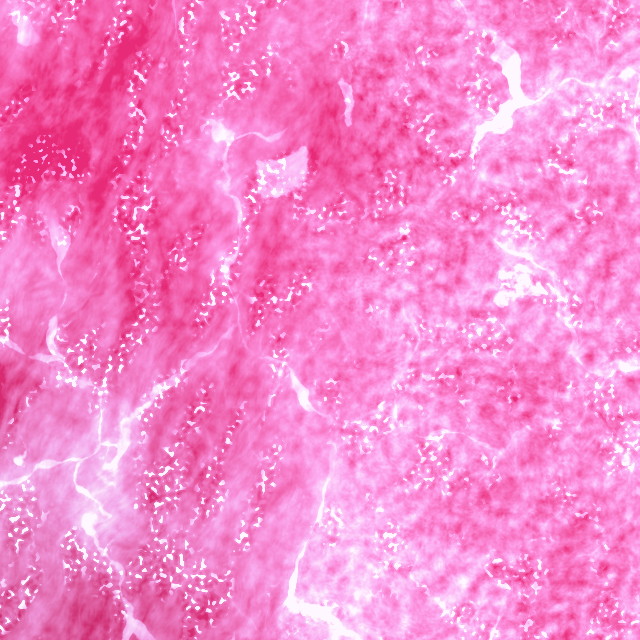
Write a WebGL 2 fragment shader that draws this texture.

```glsl
#version 300 es
precision highp float;
// Glossy pink tissue: fibrous folds on the left, crumpled membrane on the right,
// crossed by ragged pale veins and clusters of small wet glints.
// Layers of gradient noise and warped Voronoi edges add up to a tone on a colour ramp.

#define BASE_TONE 1.22
#define BROAD_GAIN 3.5
#define FIBRE_ANGLE 1.12
#define WARP 0.10
#define VEIN_CELLS vec2(3.7, 2.5)
#define VEIN_WIDTH 0.012
#define HALO_SIZE 0.022
#define FILAMENT_CELLS vec2(9.0, 7.0)
#define RELIEF 3.4
#define GRAIN 2.2
#define GLINT_SCALE 125.0
#define GLINT_GAIN 4.2

uniform vec2 u_resolution;
out vec4 fragColor;

const vec3 RAMP[7] = vec3[7](
    vec3(0.91, 0.17, 0.47), vec3(0.95, 0.33, 0.63), vec3(0.97, 0.45, 0.75),
    vec3(0.99, 0.56, 0.86), vec3(0.99, 0.69, 0.95), vec3(0.99, 0.82, 0.98),
    vec3(1.00, 0.97, 1.00));

// Integer hash of a lattice cell, two values in 0..1
vec2 hash2(vec2 cell) {
    const uint MUL = 1664525u;
    uvec2 v = uvec2(ivec2(cell)) * MUL + 1013904223u;
    for (int i = 0; i < 2; i++) {
        v.x += v.y * MUL;
        v.y += v.x * MUL;
        v ^= v >> 16u;
    }
    return vec2(v >> 8u) / float(1 << 24);
}

float corner(vec2 cell, vec2 offset) {
    return dot(hash2(cell) * 2.0 - 1.0, offset);
}

// Gradient noise, roughly -1..1
float noise(vec2 p) {
    vec2 c = floor(p), f = p - c;
    vec2 s = f * f * f * (f * (f * 6.0 - 15.0) + 10.0);
    vec2 e = vec2(1.0, 0.0);
    float low = mix(corner(c, f), corner(c + e, f - e), s.x);
    float high = mix(corner(c + e.yx, f - e.yx), corner(c + 1.0, f - 1.0), s.x);
    return 1.6 * mix(low, high, s.y);
}

float fbm(vec2 p) {
    float sum = 0.0, amp = 0.5;
    for (int i = 0; i < 4; i++) {
        sum += amp * noise(p);
        p = mat2(1.6, 1.2, -1.2, 1.6) * p + 7.3;
        amp *= 0.5;
    }
    return sum;
}

// Creased height field
float billow(vec2 p) {
    float sum = 0.0, amp = 0.6;
    for (int i = 0; i < 4; i++) {
        sum += amp * abs(noise(p));
        p = p * 2.03 + 5.7;
        amp *= 0.62;
    }
    return sum;
}

float emboss(vec2 p, vec2 light) {
    return billow(p) - billow(p + light);
}

// Distance to the nearest Voronoi border, in cell units
float cellEdge(vec2 p) {
    vec2 c = floor(p), f = p - c, nearest = vec2(0.0);
    float best = 9.0, edge = 9.0;
    for (int i = 0; i < 9; i++) {
        vec2 o = vec2(i % 3, i / 3) - 1.0;
        vec2 r = o + hash2(c + o) - f;
        if (dot(r, r) < best) { best = dot(r, r); nearest = r; }
    }
    for (int i = 0; i < 25; i++) {
        vec2 o = vec2(i % 5, i / 5) - 2.0;
        vec2 r = o + hash2(c + o) - f, d = r - nearest;
        if (dot(d, d) > 1e-4) edge = min(edge, dot(0.5 * (r + nearest), normalize(d)));
    }
    return edge;
}

void main() {
    vec2 p = gl_FragCoord.xy / min(u_resolution.x, u_resolution.y);
    float soft = max(0.0016, 0.7 / u_resolution.y);
    vec2 bend = vec2(fbm(p * 5.0 + 3.0), fbm(p * 5.0 + 31.0));
    vec2 w = p + WARP * bend;
    vec2 dir = vec2(cos(FIBRE_ANGLE), sin(FIBRE_ANGLE));
    vec2 g = p + 0.04 * bend;
    vec2 fibre = vec2(dot(g, dir), dot(g, vec2(-dir.y, dir.x)));
    float right = smoothstep(0.35, 0.65, p.x + 0.35 * bend.x);

    // Broad shading, fibre bands and embossed folds
    float tone = BASE_TONE + BROAD_GAIN * fbm(p * 2.6 + 11.0) + 0.9 * (right - 0.5);
    tone += 0.9 * (1.0 - right) * noise(fibre * vec2(3.5, 15.0));
    float strands = emboss(fibre * vec2(7.0, 17.0) + 2.0, vec2(0.1, -0.22));
    float crumple = emboss(g * 17.0 + 45.0, vec2(0.16, -0.2));
    tone += RELIEF * mix(0.75 * strands, crumple, right);
    float crease = 1.0 - smoothstep(0.0, 0.13, abs(noise(w * vec2(9.0, 8.0) + 50.0)));
    tone -= 0.8 * crease * smoothstep(-0.1, 0.4, noise(p * 6.0 + 70.0));
    tone += GRAIN * (0.6 + 0.6 * right) * fbm(p * 48.0);

    // Thin membrane filaments
    float ragged = fbm(p * 34.0 + 5.0);
    float thread = cellEdge(w * FILAMENT_CELLS + 20.0) / FILAMENT_CELLS.x + 0.003 * ragged;
    float threadMask = smoothstep(0.0, 0.5, noise(p * 7.0 + 90.0)) * (0.4 + 0.6 * right);
    tone += 1.7 * threadMask * exp(-max(thread, 0.0) / 0.004);

    // Main veins: swelling core, soft halo, a few loose patches
    float vein = cellEdge(w * VEIN_CELLS + 4.0) / VEIN_CELLS.x + 0.008 * ragged;
    float present = smoothstep(-0.3, 0.2, noise(p * 4.0 + 40.0));
    float swell = smoothstep(0.05, 0.7, noise(p * 7.0 + 60.0));
    float width = VEIN_WIDTH * swell + 0.0018;
    float core = present * (1.0 - smoothstep(width - soft, width + soft, vein));
    float halo = present * exp(-max(vein, 0.0) / HALO_SIZE);
    float patches = smoothstep(0.6, 0.74, noise(w * vec2(13.0, 8.0) + 80.0) + 0.5 * ragged);
    tone += 1.7 * halo + (1.4 + 2.2 * swell) * core + 2.6 * patches;

    // Wet glints: streaked clusters on fibres, loose clusters on membrane
    float streak = noise(fibre * vec2(8.0, 24.0) + 15.0) + 0.4 * noise(p * 5.0 + 25.0);
    float loose = noise(p * 14.0 + 35.0) + 0.4 * noise(p * 37.0 + 65.0);
    float cluster = smoothstep(-0.02, 0.4, mix(streak, loose, right));
    float speck = noise(p * GLINT_SCALE) + 0.6 * noise(p.yx * GLINT_SCALE * 0.52 + 9.0);
    float shine = smoothstep(0.22, 0.46, speck), shade = smoothstep(0.0, 0.45, -speck);
    tone += cluster * (GLINT_GAIN * shine * mix(1.0, 0.7, right) - 0.9 * shade);

    // Colour ramp, with a cool dulled corner at lower left
    float t = clamp(tone + 1.0, 0.0, 5.999);
    int k = int(t);
    vec3 color = mix(RAMP[k], RAMP[k + 1], fract(t));
    float dull = (1.0 - smoothstep(0.1, 0.7, length(p * vec2(1.1, 0.9)))) * (1.0 - t / 6.0);
    color *= 1.0 - dull * vec3(0.12, 0.0, 0.08);
    fragColor = vec4(color, 1.0);
}
```
